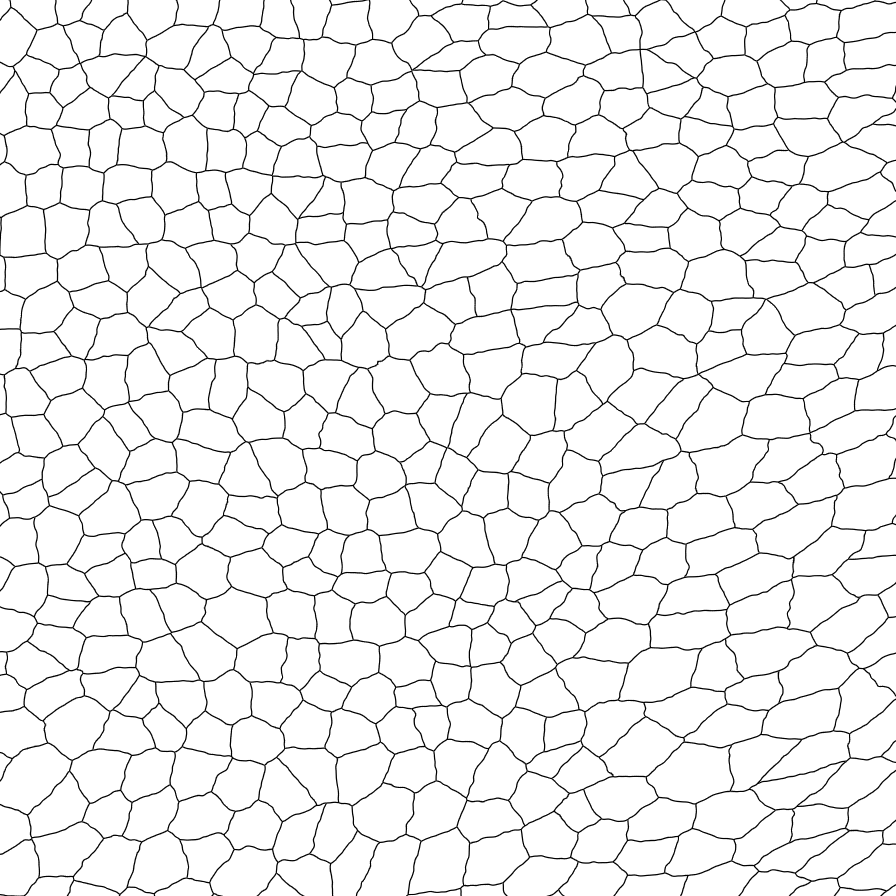
Reproduce this pattern procedurally as a Shadertoy shader.

```glsl
// Thin dark outlines of irregular, rough-edged cells on white, slanting to the right.

vec2 hash2(vec2 p) {
    vec2 k = vec2(dot(p, vec2(127.1, 311.7)), dot(p, vec2(269.5, 183.3)));
    return fract(sin(k) * 43758.5453);
}

// Smooth two-channel value noise in -1..1
vec2 noise2(vec2 p) {
    vec2 i = floor(p), f = fract(p);
    f = f * f * (3.0 - 2.0 * f);
    vec2 low = mix(hash2(i), hash2(i + vec2(1, 0)), f.x);
    vec2 high = mix(hash2(i + vec2(0, 1)), hash2(i + vec2(1, 1)), f.x);
    return 2.0 * mix(low, high, f.y) - 1.0;
}

// Canvas to cell space: broad stretching first, then ragged edges
vec2 cellSpace(vec2 p) {
    float t = max(p.x - 0.35, 0.0);
    float lean = t * t;
    vec2 q = p;
    q.x += 0.15 * (p.x - 0.5) * (p.y - 0.5) - 0.25 * lean;
    q.y += 0.12 * p.y * p.y - 0.38 * lean * (1.0 - 0.6 * p.y);
    q += 0.022 * noise2(p * 4.0 + 7.3);
    q += 0.0032 * noise2(p * 36.0 + 2.1);
    q += 0.0021 * noise2(p * 80.0 + 5.7);
    q += 0.0008 * noise2(p * 170.0 + 9.4);
    return q * 20.5;
}

// Jittered seed, with alternate rows staggered
vec2 seed(vec2 cell) {
    float stagger = 0.5 * mod(cell.y, 2.0) - 0.25;
    return cell + 0.5 + vec2(stagger, 0.0) + 0.74 * (hash2(cell) - 0.5);
}

// Distance in screen pixels to the closest cell border
float borderDistance(vec2 q) {
    vec2 stepX = dFdx(q), stepY = dFdy(q);
    vec2 base = floor(q), homeCell = base, home = vec2(0.0);
    float nearest = 1e5;
    for (int y = -2; y <= 2; y++)
    for (int x = -2; x <= 2; x++) {
        vec2 cell = base + vec2(x, y);
        vec2 r = seed(cell) - q;
        if (dot(r, r) < nearest) {
            nearest = dot(r, r);
            homeCell = cell;
            home = r;
        }
    }

    float border = 1e5;
    for (int y = -2; y <= 2; y++)
    for (int x = -2; x <= 2; x++) {
        if (x == 0 && y == 0) continue;
        vec2 r = seed(homeCell + vec2(x, y)) - q;
        vec2 normal = normalize(r - home);
        float d = dot(0.5 * (home + r), normal);
        // Undo the local stretch so that every line has the same width
        float stretch = length(vec2(dot(normal, stepX), dot(normal, stepY)));
        border = min(border, d / max(stretch, 1e-5));
    }
    return border;
}

void mainImage(out vec4 fragColor, in vec2 fragCoord) {
    vec2 p = fragCoord / iResolution.y;
    float d = borderDistance(cellSpace(p));

    // Box-filtered coverage of a thin black line
    float halfWidth = 0.0007 * iResolution.y;
    float ink = clamp(halfWidth + 0.5 - d, 0.0, min(1.0, 2.0 * halfWidth));
    fragColor = vec4(vec3(1.0 - ink), 1.0);
}
```
